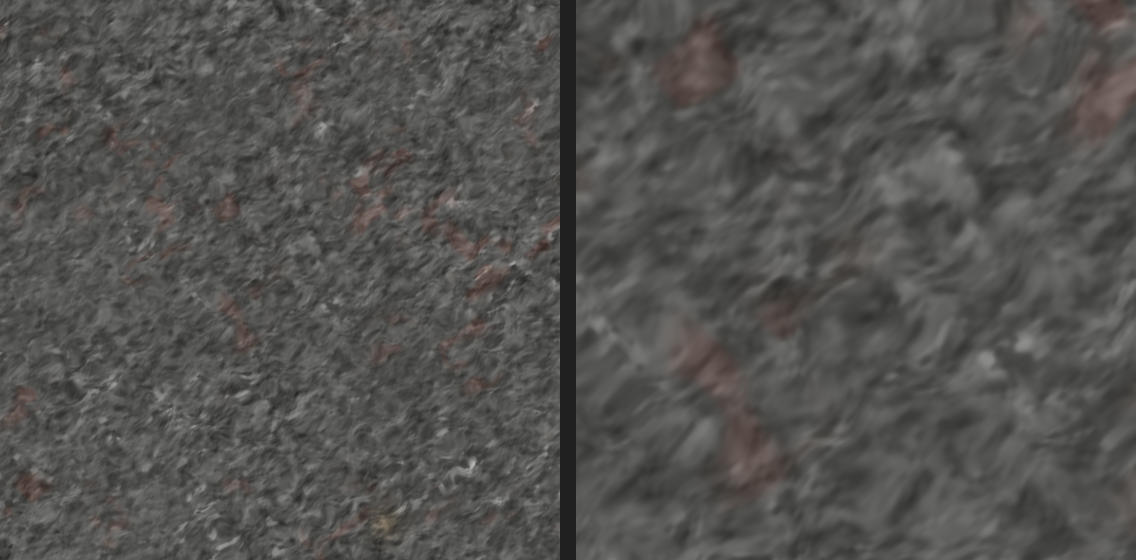
Left, the full canvas; right, a detail of the centre.
Reproduce this texture procedurally as a WebGL 2 fragment shader.

```glsl
#version 300 es
precision highp float;

uniform vec2 u_resolution;
out vec4 fragColor;

float hash(vec2 cell) {
    return fract(sin(dot(cell, vec2(127.1, 311.7))) * 43758.5453);
}

float valueNoise(vec2 p) {
    vec2 cell = floor(p);
    vec2 f = fract(p);
    f = f * f * f * (f * (f * 6.0 - 15.0) + 10.0);
    float low = mix(hash(cell), hash(cell + vec2(1.0, 0.0)), f.x);
    float high = mix(hash(cell + vec2(0.0, 1.0)), hash(cell + vec2(1.0, 1.0)), f.x);
    return mix(low, high, f.y);
}

vec2 rotate(vec2 p, float angle) {
    float c = cos(angle), s = sin(angle);
    return vec2(c * p.x + s * p.y, c * p.y - s * p.x);
}

// Octaves of noise stretched along slightly different diagonals, centred on zero
float grain(vec2 p) {
    float sum = 0.0;
    float weight = 0.34;
    vec2 scale = vec2(36.0, 62.0);
    for (int i = 0; i < 4; i++) {
        float octave = float(i);
        float angle = 0.62 + 0.22 * sin(octave * 2.4);
        sum += weight * (valueNoise(rotate(p, angle) * scale + octave * 37.3) - 0.5);
        weight *= i == 0 ? 1.45 : 0.72;
        scale *= 1.6;
    }
    return sum;
}

void main() {
    vec2 uv = gl_FragCoord.xy / u_resolution.y;

    // Gentle warp breaks up the lattice
    vec2 warp = vec2(valueNoise(uv * 31.0), valueNoise(uv * 31.0 + 53.0)) - 0.5;
    vec2 p = uv + 0.012 * warp;
    vec2 along = rotate(p, 0.6);

    // Calm and busy zones with faint broad shading
    float busy = valueNoise(along * vec2(4.0, 7.0) + 11.0);
    float shade = valueNoise(along * vec2(5.0, 9.0) + 71.0) - 0.5;
    float grains = grain(p);
    float value = 0.323 + 0.025 * shade + grains * mix(0.19, 0.33, busy);

    // Pale mineral flecks, clustered along the diagonal
    float cluster = smoothstep(0.45, 0.85, valueNoise(along * vec2(9.0, 16.0) + 23.0));
    float fleck = smoothstep(0.58, 0.95, valueNoise(along * vec2(38.0, 84.0) + 5.0));
    float streak = smoothstep(0.72, 0.98, valueNoise(along * vec2(20.0, 62.0) + 91.0));
    float sparkle = smoothstep(-0.15, 0.25, grains);
    value += sparkle * (0.06 * fleck + cluster * (0.10 * fleck + 0.17 * streak));

    vec3 color = value + vec3(0.002, 0.001, -0.008);

    // Scattered rusty grains
    float rustZone = smoothstep(0.55, 0.85, valueNoise(along * vec2(10.0, 14.0) + 133.0));
    float rust = rustZone * smoothstep(0.5, 0.85, valueNoise(along * vec2(34.0, 46.0) + 157.0));
    color += rust * vec3(0.045, -0.015, -0.025);

    // Soft ochre stain
    float stain = exp(-pow(length(uv - vec2(0.69, 0.065)) / 0.027, 2.0));
    color += stain * (0.7 + grains) * vec3(0.09, 0.045, -0.015);

    fragColor = vec4(clamp(color, 0.0, 1.0), 1.0);
}
```
